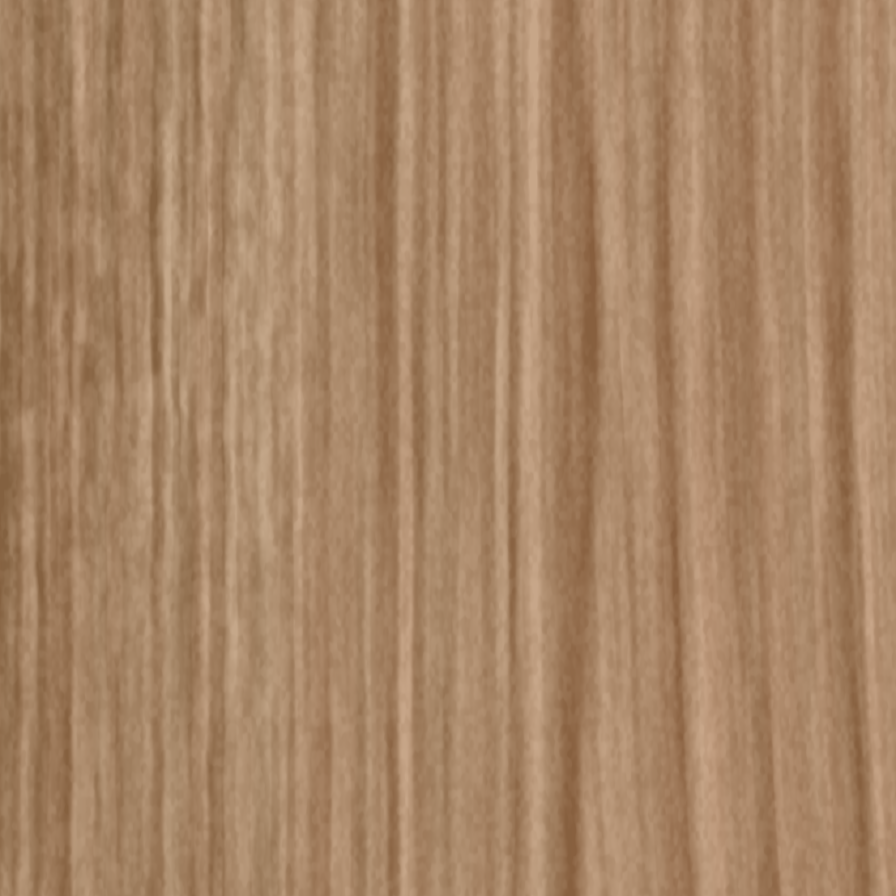
Write a Shadertoy shader that draws this texture.

```glsl
const vec3 DARK_WOOD = vec3(0.560, 0.418, 0.290);
const vec3 LIGHT_WOOD = vec3(0.742, 0.613, 0.495);
const vec3 RED_TINT = vec3(0.016, -0.008, -0.006);
const float BASE_TONE = 0.57;

// Cells per canvas: across the grain, along the grain
const vec2 BROAD_CELLS = vec2(10.0, 0.8);
const vec2 STRIPE_CELLS = vec2(76.0, 0.9);
const vec2 FIBRE_CELLS = vec2(125.0, 4.5);
const vec2 FLECK_CELLS = vec2(105.0, 26.0);
const vec2 GRAIN_CELLS = vec2(210.0, 110.0);

// Broad growth rings on the right side
const int RING_COUNT = 4;
const float RING_START = 0.648;
const float RING_SPACING = 0.096;
const float RING_FAN = 0.030;
const float RING_SOFT_SIDE = 0.018;
const float RING_SHARP_SIDE = 0.009;

vec2 hash2(vec2 p) {
    vec3 q = fract(p.xyx * vec3(0.1031, 0.1030, 0.0973));
    q += dot(q, q.yzx + 33.33);
    return fract((q.xx + q.yz) * q.zy);
}

// Smooth cellular noise, from -1 to 1
float cellNoise(vec2 p, float seed) {
    vec2 cell = floor(p);
    vec2 local = p - cell;
    float total = 0.0;
    float weights = 0.0;
    for (int j = -1; j <= 1; j++) {
        for (int i = -1; i <= 1; i++) {
            vec2 offset = vec2(i, j);
            vec2 id = cell + offset + seed;
            vec2 site = offset + 0.2 + 0.6 * hash2(id);
            vec2 d = site - local;
            float weight = exp(-5.0 * dot(d, d));
            total += weight * hash2(id + 71.7).x;
            weights += weight;
        }
    }
    return 2.0 * total / weights - 1.0;
}

float bell(float d, float width) {
    return exp(-d * d / (width * width));
}

// Dark rings with a soft left side, a crisp right side and a pale rim
float growthRings(vec2 uv) {
    float tone = 0.0;
    for (int i = 0; i < RING_COUNT; i++) {
        float k = float(i);
        float fall = 1.0 - uv.y;
        float bend = i == 0 ? 0.012 * cos(5.0 * (uv.y - 0.6))
                            : RING_FAN * fall * fall - 0.004;
        float center = RING_START + k * RING_SPACING + bend;
        center += 0.0015 * sin(uv.y * 11.0 + k * 2.3);
        float d = uv.x - center;
        float strength = i == 0 ? 0.52 : 0.38;
        strength *= 1.0 + 0.4 * cellNoise(vec2(k * 3.0, uv.y * 5.0), 19.0);
        float width = d < 0.0 ? RING_SOFT_SIDE : RING_SHARP_SIDE;
        tone -= strength * bell(d, width);
        tone += 0.20 * bell(d - 0.027, 0.014);
    }
    return tone;
}

void mainImage(out vec4 fragColor, in vec2 fragCoord) {
    vec2 uv = fragCoord / iResolution.xy;
    float leftSide = 1.0 - smoothstep(0.27, 0.39, uv.x);
    float rightSide = smoothstep(0.58, 0.68, uv.x);

    // Gentle sway of the fibres, leaning outward at the lower right
    vec2 p = uv;
    p.x += 0.0008 * sin(uv.y * 13.0 + uv.x * 25.0);
    p.x += leftSide * 0.0007 * sin(uv.y * 47.0 + uv.x * 60.0);
    p.x -= rightSide * RING_FAN * (1.0 - uv.y) * (1.0 - uv.y);

    float broad = cellNoise(p * BROAD_CELLS, 3.0);
    float stripes = cellNoise(p * STRIPE_CELLS, 11.0);
    float fibres = cellNoise(p * FIBRE_CELLS, 29.0);
    float flecks = cellNoise(p * FLECK_CELLS, 47.0);
    float grain = cellNoise(uv * GRAIN_CELLS, 83.0);

    // Flecks gather in the upper part of the left side
    float fleckZone = leftSide * (0.25 + 0.75 * bell(uv.y - 0.62, 0.25));

    float tone = BASE_TONE - 0.06 * leftSide;
    tone += 0.05 * broad;
    tone += mix(0.46, 0.24, rightSide) * stripes;
    tone += mix(0.22, 0.33, leftSide) * fibres;
    tone += (0.08 + 0.20 * fleckZone) * flecks;
    tone += 0.14 * grain;
    tone += growthRings(uv);

    // Dark stripes turn redder away from the left side
    float redness = 0.35 * cellNoise(p * vec2(60.0, 1.5), 61.0);
    redness += 0.25 * rightSide - 0.25 * leftSide;
    redness += 0.6 * (1.0 - leftSide) * clamp(0.4 - tone, 0.0, 0.5);

    vec3 wood = mix(DARK_WOOD, LIGHT_WOOD, clamp(tone, -0.2, 1.2));
    fragColor = vec4(wood + RED_TINT * redness, 1.0);
}
```
